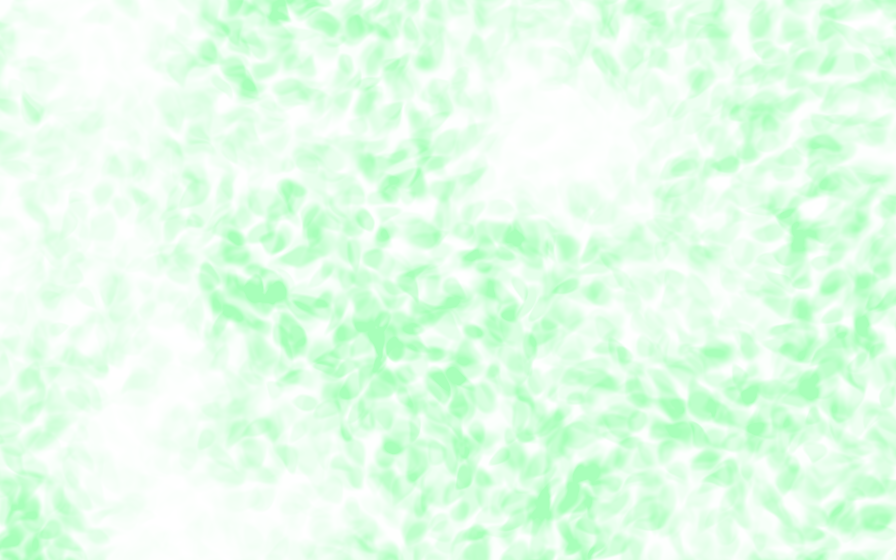
This texture is drawn by a Shadertoy shader. Its source:

```glsl
// Pale green foliage wash on white: layers of soft translucent leaf shapes.
// Each layer scatters one tapered ellipse per grid cell; low-frequency noise
// steers the leaf direction and gathers the pigment into drifts.

vec2 hash2(vec2 p) {
    vec3 q = fract(p.xyx * vec3(0.1031, 0.1030, 0.0973));
    q += dot(q, q.yzx + 33.33);
    return fract((q.xx + q.yz) * q.zy);
}

float noise(vec2 p) {
    vec2 cell = floor(p), f = fract(p);
    f = f * f * (3.0 - 2.0 * f);
    float low = mix(hash2(cell).x, hash2(cell + vec2(1, 0)).x, f.x);
    float high = mix(hash2(cell + vec2(0, 1)).x, hash2(cell + vec2(1, 1)).x, f.x);
    return mix(low, high, f.y);
}

// Amount of pigment in a region, averaging about one
float density(vec2 p) {
    float n = 0.65 * noise(p * 4.0 + 40.0) + 0.35 * noise(p * 9.0 + 70.0);
    return max(0.12, 1.0 + 3.2 * (n - 0.5));
}

// Soft teardrop, one inside and zero outside
float leaf(vec2 d, float angle, vec2 radii, float softness) {
    float c = cos(angle), s = sin(angle);
    vec2 q = vec2(c * d.x + s * d.y, c * d.y - s * d.x) / radii;
    q.y /= 1.0 - 0.4 * clamp(q.x, -1.0, 1.0);
    return 1.0 - smoothstep(1.0 - softness, 1.12, length(q));
}

float leafLayer(vec2 p, float scale, vec2 seed) {
    vec2 g = p * scale + seed, cell = floor(g);
    float pigment = 0.0;
    for (int y = -1; y <= 1; y++) {
        for (int x = -1; x <= 1; x++) {
            vec2 id = cell + vec2(x, y);
            vec2 shape = hash2(id + 211.0), tone = hash2(id + 433.0);
            vec2 center = id + 0.05 + 0.9 * hash2(id);
            vec2 place = (center - seed) / scale;
            float angle = 9.0 * noise(place * 2.5 + 15.0) + 1.8 * shape.x;
            vec2 radii = vec2(mix(0.45, 0.82, shape.y), mix(0.32, 0.48, tone.y));
            float strength = mix(0.025, 0.085, tone.x) * density(place);
            pigment += strength * leaf(g - center, angle, radii, mix(0.3, 0.65, shape.x));
        }
    }
    return pigment;
}

void mainImage(out vec4 fragColor, in vec2 fragCoord) {
    vec2 p = fragCoord / iResolution.y;

    // Slight wobble so the leaf outlines are irregular
    vec2 wobble = vec2(noise(p * 30.0 + 5.0), noise(p * 30.0 + 90.0)) - 0.5;
    p += 0.016 * wobble;

    // Faint haze below three leaf layers of different size
    float pigment = 0.016 * density(p) * noise(p * 24.0 + 120.0);
    for (int i = 0; i < 3; i++) {
        float layer = float(i);
        pigment += leafLayer(p, 18.0 + 3.5 * layer, vec2(37.3, 61.7) * (layer + 1.0));
    }

    // Pigment absorbs red most, blue a little less and green not at all
    pigment = min(pigment, 0.34);
    fragColor = vec4(1.0 - pigment * vec3(1.0, 0.0, 0.8), 1.0);
}
```
